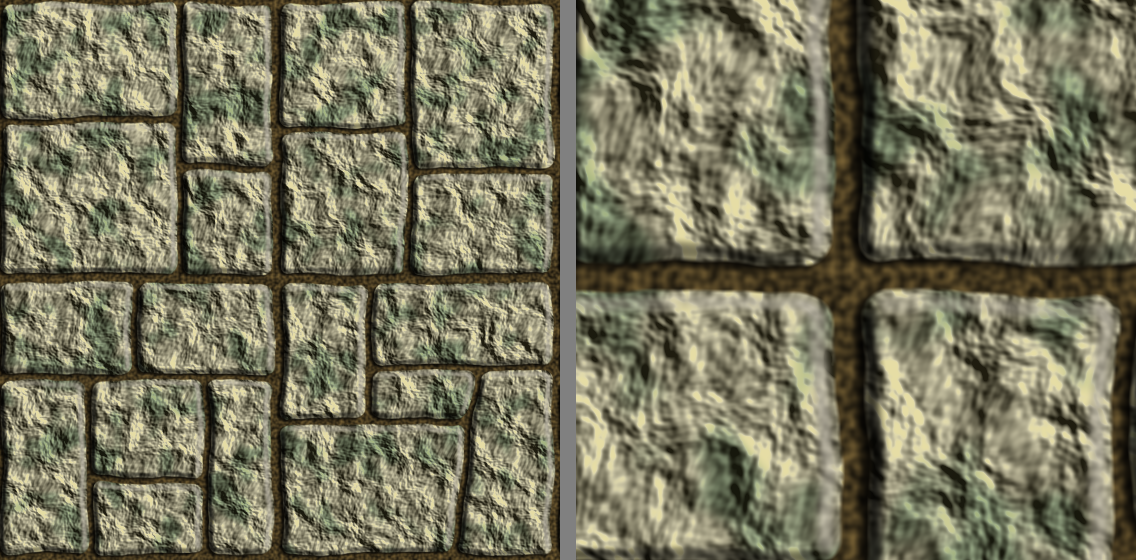
Left, the full canvas; right, a detail of the centre.
This texture is drawn by a three.js fragment shader. Its source:

```glsl
// Rough olive-grey paving: nineteen hewn stones set in four square blocks.
// Each block is cut into rounded boxes with wavering joints; gradient noise
// gives the chipped relief, lit from the upper right, and the soil between.
#define JOINT 0.0055
#define BLOCK_INSET 0.003
#define CORNER 0.016
#define BEVEL 0.012
#define WAVER 0.010
#define RELIEF 0.25
#define PATCHES 0.22
#define ORIGIN vec2(-0.005, 0.003)
#define LIGHT vec2(0.86, 0.51)

varying vec2 vUv;

float hash(vec2 p) {
  vec3 a = fract(vec3(p.xyx) * 0.1031);
  a += dot(a, a.yzx + 33.33);
  return fract((a.x + a.y) * a.z);
}

float corner(vec2 cell, vec2 offset, float period) {
  float angle = 6.2832 * hash(mod(cell, period) + period);
  return dot(vec2(cos(angle), sin(angle)), offset);
}

// Gradient noise that repeats over the unit square
float noise(vec2 p, float period) {
  p *= period;
  vec2 i = floor(p), f = p - i;
  vec2 u = f * f * f * (f * (f * 6.0 - 15.0) + 10.0);
  vec2 e = vec2(1.0, 0.0);
  return mix(
    mix(corner(i, f, period), corner(i + e, f - e, period), u.x),
    mix(corner(i + e.yx, f - e.yx, period), corner(i + 1.0, f - 1.0, period), u.x),
    u.y);
}

// Keep the side of a cut that holds the value
void cut(float value, float at, inout float lo, inout float hi) {
  if (value < at) hi = at; else lo = at;
}

// Signed distance to the stone edge, and a random tone for the stone
vec2 stone(vec2 p) {
  p += WAVER * vec2(noise(p, 9.0), noise(p + 0.37, 10.0));
  p += 0.25 * WAVER * vec2(noise(p, 37.0), noise(p, 41.0));
  p = fract(p);
  vec2 block = floor(p * 2.0) * 0.5;
  vec2 lo = block + BLOCK_INSET, hi = block + 0.5 - BLOCK_INSET;

  if (block.y > 0.25) {
    // Upper blocks: two columns, each cut once
    bool left = block.x < 0.25;
    float column = left ? 0.3265 : 0.7355;
    cut(p.x, column, lo.x, hi.x);
    float row = left ? (p.x < column ? 0.7835 : 0.699)
                     : (p.x < column ? 0.7665 : 0.694);
    cut(p.y, row, lo.y, hi.y);
  } else if (block.x < 0.25) {
    // Lower left: two stones above three columns
    cut(p.y, 0.324, lo.y, hi.y);
    if (p.y > 0.324) cut(p.x, 0.246, lo.x, hi.x);
    else if (p.x > 0.375) lo.x = 0.375;
    else {
      hi.x = 0.375;
      cut(p.x, 0.165, lo.x, hi.x);
      if (p.x > 0.165) cut(p.y, 0.139, lo.y, hi.y);
    }
  } else {
    // Lower right: pinwheel of four around a small stone, one joint slanted
    float slant = 0.815 + 0.129 * p.y;
    if (p.x > 0.665 && p.y > 0.342) lo = vec2(0.665, 0.342);
    else if (p.x < 0.665 && p.y > 0.244) { hi.x = 0.665; lo.y = 0.244; }
    else if (p.x > slant) { lo.x = slant; hi.y = 0.342; }
    else if (p.y < 0.244) hi = vec2(slant, 0.244);
    else { lo = vec2(0.665, 0.244); hi = vec2(slant, 0.342); }
  }
  vec2 d = abs(p - 0.5 * (lo + hi)) - 0.5 * (hi - lo) + JOINT + CORNER;
  float edge = length(max(d, 0.0)) + min(max(d.x, d.y), 0.0) - CORNER;
  return vec2(edge, hash(vec2(lo.y * 370.0, hi.y * 910.0)));
}

// Chipped surface, each octave equally steep
float relief(vec2 p) {
  float height = 0.0, period = 24.0;
  for (int i = 0; i < 4; i++) {
    height += noise(p + 0.013 * noise(p, 19.0), period) / period;
    period *= 2.0;
  }
  return height;
}

void main() {
  vec2 p = vUv - ORIGIN;
  vec2 here = stone(p);
  float ahead = stone(p + LIGHT * 0.006).x;
  float slope = (relief(p) - relief(p + LIGHT * 0.0025)) / 0.0025;
  float grain = noise(p, 170.0);

  // Stone face: tone from slope, broad patches and stone
  float patches = noise(p, 13.0) + 0.6 * noise(p, 31.0);
  float tone = 0.68 + RELIEF * slope + PATCHES * patches + 0.12 * grain;
  tone += 0.1 * (here.y - 0.5);
  vec3 face = mix(vec3(0.12, 0.11, 0.06), vec3(0.76, 0.74, 0.62), clamp(tone, 0.0, 1.15));
  face = mix(face, vec3(0.92, 0.88, 0.62), 0.7 * smoothstep(0.95, 1.35, tone));
  face = mix(face, face * vec3(0.72, 0.82, 0.78), smoothstep(0.05, -0.45, patches));

  // Rims: pale towards the light, dark away from it
  float rim = smoothstep(0.0, -BEVEL, here.x) - smoothstep(0.0, -BEVEL, ahead);
  vec3 paleRim = vec3(0.70, 0.68, 0.62) * (1.0 + 0.25 * grain);
  face = mix(face, paleRim, clamp(1.3 * rim, 0.0, 0.85));
  face *= 1.0 - clamp(-1.3 * rim, 0.0, 0.8);

  // Soil in the joints, shadowed by the stone nearer the light
  vec3 soil = vec3(0.27, 0.22, 0.12) * (1.0 + 0.9 * grain + 0.5 * noise(p, 60.0));
  soil *= 1.0 - 0.8 * smoothstep(0.004, -0.004, ahead);

  gl_FragColor = vec4(mix(soil, face, smoothstep(0.0015, -0.002, here.x)), 1.0);
}
```
